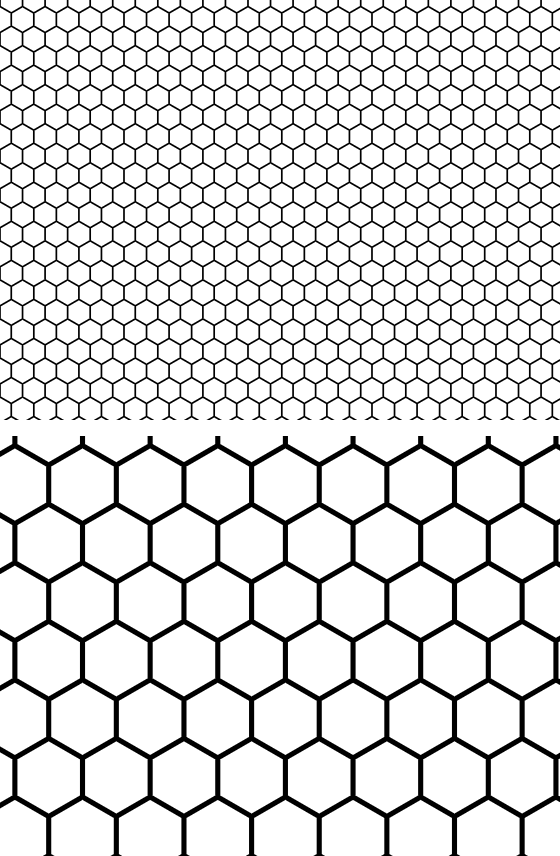
Top: the whole. Bottom: its middle third, enlarged.
Reproduce this pattern procedurally as a WebGL 1 fragment shader.

```glsl
precision highp float;

uniform vec2 u_resolution;

const float COLUMNS = 24.84;     // hexagons across the canvas width
const float LINE_WIDTH = 0.0755; // relative to the hexagon width
const vec2 FIRST_CENTER = vec2(0.5, 0.0); // from the top left corner, in hexagon widths
const vec3 LINE_COLOR = vec3(0.0);
const vec3 CELL_COLOR = vec3(1.0);

const vec2 LATTICE = vec2(1.0, 1.7320508); // one column by two rows
const vec2 SLANT_NORMAL = vec2(0.5, 0.8660254);

// Offset from the nearest lattice point
vec2 wrapToLattice(vec2 p) {
  return (fract(p / LATTICE + 0.5) - 0.5) * LATTICE;
}

// Distance to the nearest edge of a honeycomb with pointed tops and unit width
float honeycombEdgeDistance(vec2 p) {
  vec2 evenRow = wrapToLattice(p);
  vec2 oddRow = wrapToLattice(p - 0.5 * LATTICE);
  vec2 local = abs(dot(evenRow, evenRow) < dot(oddRow, oddRow) ? evenRow : oddRow);
  return 0.5 - max(local.x, dot(local, SLANT_NORMAL));
}

void main() {
  // Hexagon widths, measured down from the top left corner
  float pixelSize = COLUMNS / u_resolution.x;
  vec2 fromTopLeft = vec2(gl_FragCoord.x, u_resolution.y - gl_FragCoord.y);
  vec2 p = fromTopLeft * pixelSize - FIRST_CENTER;

  // Line coverage over one pixel
  float outside = honeycombEdgeDistance(p) - 0.5 * LINE_WIDTH;
  float coverage = clamp(0.5 - outside / pixelSize, 0.0, 1.0);

  gl_FragColor = vec4(mix(CELL_COLOR, LINE_COLOR, coverage), 1.0);
}
```
